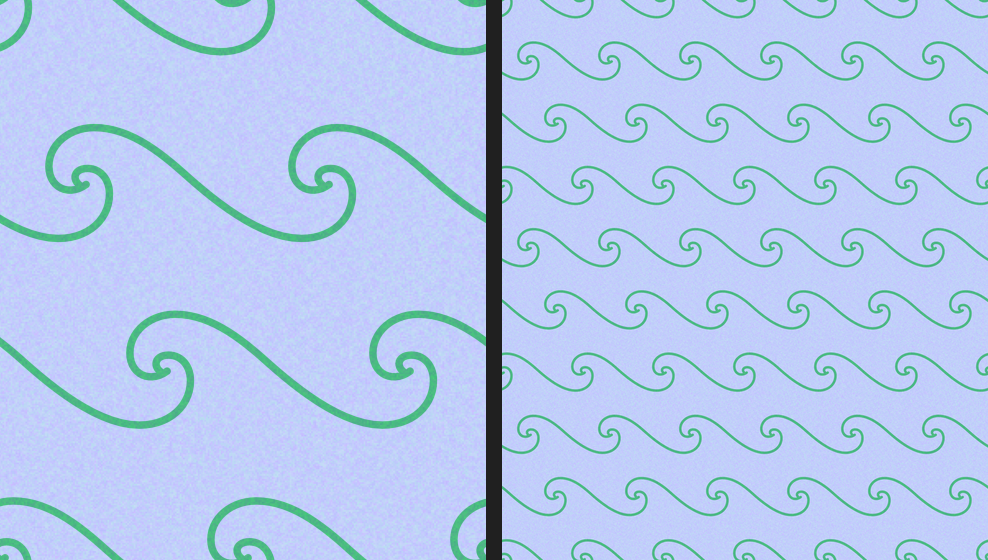
Left: one tile. Right: repeated 3 by 3.
Reproduce this pattern procedurally as a WebGL 1 fragment shader.

```glsl
precision highp float;
// Rows of curling waves: one green line of joined cubic curves, repeated
// 2 times across and 3 times down, each row stepped by a third of a wave.
// A fine wrapping grain tints both the line and the pale blue ground.
uniform vec2 u_resolution;

const vec2 REPEATS = vec2(2.0, 3.0);
const vec2 WAVE = vec2(333.0, 256.0);   // size of one repeat in design units
const float ROW_BASE = 5.0;             // height of the lowest row's middle
const float HALF_WIDTH = 5.1;
const int STEPS = 14;                   // straight pieces per curve
const vec3 GROUND = vec3(0.757, 0.808, 0.982);
const vec3 LINE = vec3(0.295, 0.724, 0.516);

float hash(vec2 p, float seed) {
  return fract(sin(dot(p, vec2(12.9898, 78.233)) + seed * 37.7) * 43758.5453);
}

// Value noise in -1..1 whose lattice wraps after "cells" cells.
float wrapNoise(vec2 uv, vec2 cells, float seed) {
  vec2 p = uv * cells;
  vec2 i = floor(p);
  vec2 f = fract(p);
  f = f * f * (3.0 - 2.0 * f);
  vec2 a = mod(i, cells);
  vec2 b = mod(i + 1.0, cells);
  float low = mix(hash(a, seed), hash(vec2(b.x, a.y), seed), f.x);
  float high = mix(hash(vec2(a.x, b.y), seed), hash(b, seed), f.x);
  return 2.0 * mix(low, high, f.y) - 1.0;
}

float grain(vec2 uv, float seed) {
  return 0.68 * wrapNoise(uv, vec2(296.0, 342.0), seed)
       + 0.32 * wrapNoise(uv, vec2(148.0, 171.0), seed + 1.0);
}

// Distance to a short segment, taking the nearest horizontal repeat of it.
float segmentDistance(vec2 p, vec2 a, vec2 b) {
  vec2 d = p - a;
  vec2 along = b - a;
  d.x -= WAVE.x * floor(d.x / WAVE.x + 0.5);
  float t = clamp(dot(d, along) / dot(along, along), 0.0, 1.0);
  return length(d - along * t);
}

vec2 cubic(vec2 a, vec2 b, vec2 c, vec2 d, float t) {
  float s = 1.0 - t;
  return s * s * s * a + 3.0 * s * t * (s * b + t * c) + t * t * t * d;
}

float curveDistance(vec2 p, vec2 a, vec2 b, vec2 c, vec2 d) {
  float nearest = 1000.0;
  vec2 last = a;
  for (int i = 1; i <= STEPS; i++) {
    vec2 next = cubic(a, b, c, d, float(i) / float(STEPS));
    nearest = min(nearest, segmentDistance(p, last, next));
    last = next;
  }
  return nearest;
}

// One wave, from the tip of its hook to the curl inside the next hook.
float waveDistance(vec2 p) {
  vec2 tip = vec2(118.0, -2.0);
  vec2 back = vec2(67.0, 23.0);
  vec2 crest = vec2(129.0, 76.0);
  vec2 slope = vec2(250.0, 15.0);
  vec2 trough = vec2(413.0, -76.0);
  vec2 front = vec2(483.0, -15.0);
  vec2 curl = vec2(453.0, 20.0);
  vec2 end = vec2(445.0, -5.0);
  float d = curveDistance(p, tip, vec2(95.0, -19.0), vec2(67.0, -7.0), back);
  d = min(d, curveDistance(p, back, vec2(67.0, 53.0), vec2(95.0, 76.0), crest));
  d = min(d, curveDistance(p, crest, vec2(175.0, 76.0), vec2(215.0, 46.0), slope));
  d = min(d, curveDistance(p, slope, vec2(290.0, -21.0), vec2(355.0, -76.0), trough));
  d = min(d, curveDistance(p, trough, vec2(455.0, -76.0), vec2(483.0, -49.0), front));
  d = min(d, curveDistance(p, front, vec2(483.0, 6.0), vec2(470.0, 20.0), curl));
  return min(d, curveDistance(p, curl, vec2(434.0, 20.0), vec2(430.0, 4.0), end));
}

// Move a point into its row, undoing the step between rows.
vec2 toRow(vec2 p) {
  float row = floor((p.y - ROW_BASE) / WAVE.y + 0.5);
  float shift = (2.0 - row) * WAVE.x / REPEATS.y;
  return vec2(p.x - shift, p.y - ROW_BASE - row * WAVE.y);
}

void main() {
  vec2 uv = gl_FragCoord.xy / u_resolution;
  vec2 canvas = REPEATS * WAVE;
  float pixel = canvas.x / u_resolution.x;

  float d = waveDistance(toRow(uv * canvas)) - HALF_WIDTH;
  vec3 color = mix(GROUND, LINE, 1.0 - smoothstep(-0.7 * pixel, 0.7 * pixel, d));

  // Grain: a green to violet drift plus a weaker red one
  color += grain(uv, 1.0) * vec3(-0.012, 0.08, -0.04);
  color += grain(uv, 5.0) * vec3(0.04, 0.0, 0.015);
  gl_FragColor = vec4(clamp(color, 0.0, 1.0), 1.0);
}
```
